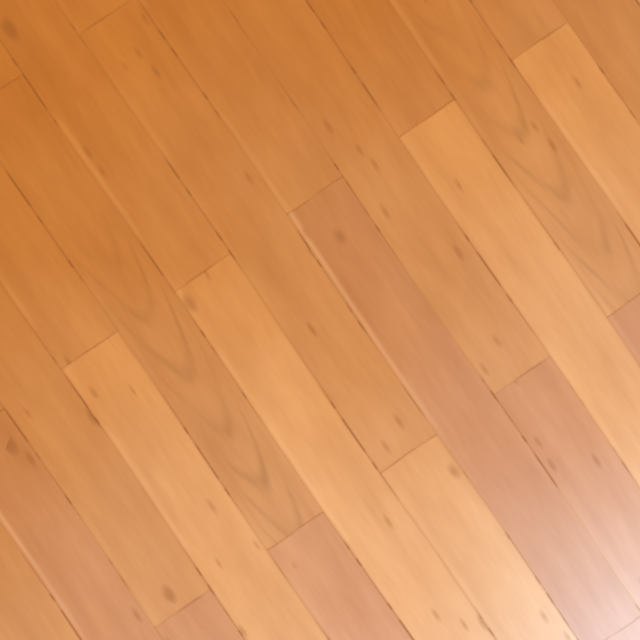
Reproduce this texture procedurally as a Shadertoy shader.

```glsl
#define PLANK_WIDTH 0.1068
#define PLANK_LENGTH 0.83
#define ROW_SHIFT 0.035
#define JOINT_START 0.53
#define GRAIN_DIR vec2(0.566, 0.824)
#define SEAM_WIDTH 0.0013
#define TONE_DEPTH 0.085
#define GRAIN_DEPTH 0.05
#define ORANGE vec3(0.780, 0.465, 0.195)
#define PALE vec3(0.935, 0.725, 0.570)
#define GLARE vec3(0.08, 0.16, 0.22)
#define SEAM_COLOR vec3(0.52, 0.29, 0.15)

float hash(vec2 p) {
    p = fract(p * vec2(0.1031, 0.1137));
    p += dot(p, p.yx + 33.33);
    return fract((p.x + p.y) * p.x * 7.31 + p.y * 5.17);
}

// Cellular noise: x is the distance to the nearest point, y its random id
vec2 cellular(vec2 p) {
    vec2 cell = floor(p), nearest = vec2(9.0, 0.0);
    for (int j = -1; j <= 1; j++)
    for (int i = -1; i <= 1; i++) {
        vec2 c = cell + vec2(i, j) + 64.0;
        vec2 point = c - 64.0 + vec2(hash(c), hash(c + 37.0));
        float d = length(p - point);
        if (d < nearest.x) nearest = vec2(d, hash(c + 71.0));
    }
    return nearest;
}

// Layered sines, each octave turned and bent
float waves(vec2 p) {
    float sum = 0.0, amp = 0.5;
    for (int i = 0; i < 5; i++) {
        sum += amp * sin(p.x + 1.3 * sin(p.y)) * cos(p.y + 0.7 * sin(p.x));
        p = mat2(1.5, 0.9, -0.9, 1.5) * p + 2.7;
        amp *= 0.6;
    }
    return sum;
}

float line(float d, float halfWidth, float blur) {
    return 1.0 - smoothstep(halfWidth - blur, halfWidth + blur, abs(d));
}

void mainImage(out vec4 fragColor, in vec2 fragCoord) {
    vec2 uv = fragCoord / iResolution.y;
    float blur = max(1.0 / iResolution.y, 0.0026);

    // Floor axes: along and across the boards
    vec2 p = vec2(uv.x, 1.0 - uv.y);
    float along = dot(p, GRAIN_DIR);
    float across = dot(p, vec2(GRAIN_DIR.y, -GRAIN_DIR.x));
    across += 0.0015 * sin(along * 9.0 + across * 5.0);

    // Board index, odd rows staggered by half a length
    float rowPos = (across + ROW_SHIFT) / PLANK_WIDTH;
    float row = floor(rowPos), side = rowPos - row;
    float lengthPos = (along - JOINT_START) / PLANK_LENGTH - 0.5 * mod(row, 2.0);
    float board = floor(lengthPos), joint = fract(lengthPos);
    float rnd = hash(vec2(row, board) + 50.0);

    // Room light, growing toward the lower right
    float light = pow(clamp(0.4 * p.x + 0.6 * p.y, 0.0, 1.0), 1.45);
    light += 0.09 * waves(p * vec2(5.0, 6.0) + 1.0);
    vec3 color = mix(ORANGE, PALE, light);

    // Board tone: pale or dull, melting into the neighbours
    float k = mod(row, 6.0);
    bool near = board >= 0.0;
    bool pale = near && (k < 1.5 || k == 4.0);
    float soft = smoothstep(-0.06, 0.06, side) * smoothstep(1.06, 0.94, side);
    soft *= smoothstep(-0.004, 0.004, joint);
    float tone = pale ? 0.85 : near ? -0.35 : -0.2;
    tone += 0.5 * (rnd - 0.5);
    color *= 1.0 + TONE_DEPTH * tone * soft * vec3(0.7, 1.0, 1.15);
    if (near && !pale) color += light * soft * vec3(-0.01, -0.01, 0.045);

    // Grain: cloudy mottling, long streaks and fine fibres
    vec2 g = vec2(along, across) + 3.0 * rnd;
    float mottle = waves(g * vec2(8.0, 22.0));
    float streaks = waves(g * vec2(9.0, 75.0));
    float fibres = 0.5 - cellular(g * vec2(24.0, 170.0)).x;
    float grain = 0.9 * mottle + 0.75 * streaks + 0.4 * fibres;
    color *= 1.0 + GRAIN_DEPTH * grain * vec3(0.7, 1.0, 1.2);

    // Arched growth rings on some boards
    float arch = along + 0.9 * (side - 0.5) * (side - 0.5) + 0.022 * mottle;
    float rings = pow(0.5 + 0.5 * cos((arch - 0.85) * 62.0), 4.0);
    rings *= smoothstep(0.02, 0.25, side) * smoothstep(0.98, 0.75, side);
    float figured = (k == 5.0 && !near) ? smoothstep(0.25, 0.6, along) : 0.08;
    color *= 1.0 - 0.08 * figured * rings * (0.6 + streaks);

    // Sparse pores and small smudged knots
    vec2 fleck = cellular(g * vec2(16.0, 48.0));
    vec2 knot = cellular(g * vec2(8.0, 15.0));
    float spots = 0.22 * step(0.94, fleck.y) * smoothstep(0.3, 0.0, fleck.x + 0.1 * streaks);
    spots += 0.3 * step(0.92, knot.y) * smoothstep(0.17, 0.0, knot.x + 0.12 * mottle);
    color = mix(color, SEAM_COLOR, spots);

    // Seams: broken dark stretches that fade in and out
    float edge = min(side, 1.0 - side) * PLANK_WIDTH;
    float seamId = floor(rowPos + 0.5);
    float fade = smoothstep(-0.5, 0.9, sin(along * 13.0 + seamId * 2.4 + sin(along * 31.0 + seamId)));
    float chips = smoothstep(-0.3, 0.8, sin(along * 97.0 + seamId * 5.0 + 2.0 * sin(along * 61.0)));
    float wear = fade * (0.35 + 0.65 * chips);
    color = mix(color, SEAM_COLOR, line(edge, SEAM_WIDTH, blur) * (0.1 + 0.48 * wear));

    // Butt joints between boards
    float end = min(joint, 1.0 - joint) * PLANK_LENGTH;
    float gap = 0.12 + 0.2 * smoothstep(-0.5, 0.8, sin(side * 7.0 + rnd * 6.0));
    color = mix(color, SEAM_COLOR, line(end, SEAM_WIDTH, blur) * gap);

    // Lit bevel beside the seams
    float bevel = (k == 2.0 && near) ? 0.1 * smoothstep(1.1, 0.7, along)
                                     : 0.05 * hash(vec2(row + 50.0, 9.0)) * (1.0 - fade);
    float sheen = line(side * PLANK_WIDTH - 0.006, 0.003, 0.005);
    color += bevel * sheen * vec3(0.8, 1.0, 0.95);

    // Window glare in the corner
    float glare = smoothstep(0.5, 0.0, length(p - vec2(1.0)));
    color += GLARE * glare * glare;
    fragColor = vec4(clamp(color, 0.0, 1.0), 1.0);
}
```
